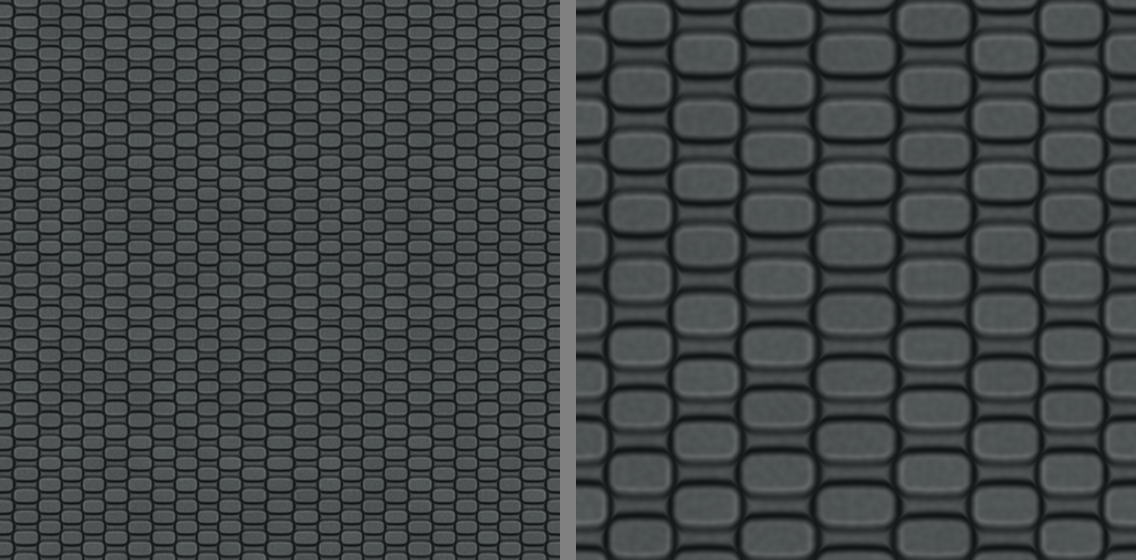
Left: the whole. Right: its middle third, enlarged.
Reproduce this pattern procedurally as a three.js fragment shader.

```glsl
// Dark moulded rubber mesh: staggered columns of rounded pads with pinched strips between them.
varying vec2 vUv;

const float PI = 3.14159265;
const vec2 REPEATS = vec2(24.0, 26.0);      // columns across, pads up each column
const float MIRRORS = 2.0;                  // mirrored light panels per side
const float COLUMN_WARP = 0.085;            // widens the column on each panel axis
const float ROW_WARP = 0.025;               // heightens the rows on each panel axis
const vec2 PAD_HALF = vec2(0.54, 0.32);     // pad half size, in row pitches
const float PAD_CORNER = 0.19;
const float PAD_ARCH = 0.12;                // bow of the top and bottom edges
const float GROOVE_OFFSET = 0.045;
const float GROOVE_WIDTH = 0.072;
const vec2 GROOVE_DEPTH = vec2(0.50, 0.96); // on the lit and on the shadow side
const float JOINT_WIDTH = 0.13;             // darkened band between columns
const float JOINT_DEPTH = 0.85;
const float RIM_OFFSET = -0.075;
const float RIM_WIDTH = 0.042;
const vec2 RIM_STRENGTH = vec2(1.0, 0.35);  // on the lit and on the shadow side
const float TONE_VARIATION = 0.04;          // brightness change from pad to pad
const float GRAIN_CELLS = 192.0;
const float GRAIN_STRENGTH = 0.09;
const float MOTTLE_CELLS = 14.0;
const float MOTTLE_STRENGTH = 0.06;
const vec3 FACE = vec3(0.310, 0.328, 0.329);
const vec3 RIM = vec3(0.385, 0.397, 0.398);
const vec3 STRIP = vec3(0.305, 0.320, 0.322);
const vec3 PIT = vec3(0.062, 0.071, 0.074);

float hash(vec2 p) {
  vec3 q = fract(p.xyx * vec3(0.1031, 0.1030, 0.0973));
  q += dot(q, q.yzx + 33.33);
  return fract((q.x + q.y) * q.z);
}

// Slope of the wrapped lattice corner, projected on the offset from it
float cornerSlope(vec2 corner, vec2 offset, float period) {
  float angle = 2.0 * PI * hash(mod(corner, period));
  return dot(vec2(cos(angle), sin(angle)), offset);
}

// Gradient noise that repeats after a whole period
float gradientNoise(vec2 p, float period) {
  vec2 i = floor(p), f = fract(p), e = vec2(0.0, 1.0);
  vec2 u = f * f * f * (f * (f * 6.0 - 15.0) + 10.0);
  float low = mix(cornerSlope(i, f, period), cornerSlope(i + e.yx, f - e.yx, period), u.x);
  float high = mix(cornerSlope(i + e, f - e, period), cornerSlope(i + e.yy, f - e.yy, period), u.x);
  return mix(low, high, u.y);
}

float roundedBox(vec2 p, vec2 halfSize, float radius) {
  vec2 q = abs(p) - halfSize + radius;
  return length(max(q, 0.0)) + min(max(q.x, q.y), 0.0) - radius;
}

// Nearest pad: x is its signed distance, yz its column and row
vec3 nearestPad(vec2 p) {
  float aspect = REPEATS.y / REPEATS.x;
  float home = floor(p.x / aspect + 0.5);
  vec3 nearest = vec3(9.0);
  for (int i = -1; i <= 1; i++) {
    float column = home + float(i);
    float y = p.y + 0.5 * mod(column, 2.0);
    vec2 q = vec2(p.x - column * aspect, fract(y) - 0.5);
    q.y = abs(q.y) + PAD_ARCH * q.x * q.x;
    float d = roundedBox(q, PAD_HALF, PAD_CORNER);
    if (d < nearest.x) nearest = vec3(d, column, floor(y));
  }
  return nearest;
}

// Soft line along the contour at a given distance
float contour(float d, float offset, float width) {
  float t = (d - offset) / width;
  return exp(-t * t);
}

void main() {
  // Grid position in row pitches, widened around the panel axes
  vec2 phase = 2.0 * PI * MIRRORS * vUv;
  vec2 p = vUv * REPEATS;
  p.x -= COLUMN_WARP * (sin(phase.x) + sin(2.0 * phase.x));
  p.y -= ROW_WARP * (sin(2.0 * phase.y) + sin(4.0 * phase.y));
  float toJoint = abs(fract(p.x) - 0.5);
  p.x *= REPEATS.y / REPEATS.x;

  // Shadow direction flips on each panel axis
  vec2 shade = clamp(4.0 * sin(phase) * vec2(1.0, -1.0), -1.0, 1.0);
  vec3 pad = nearestPad(p);
  float d = pad.x;
  vec2 reach = 0.04 * shade;
  float facing = (nearestPad(p + reach).x - nearestPad(p - reach).x) / 0.08;
  float shadow = clamp(0.5 + 0.5 * facing, 0.0, 1.0);

  // Pad faces, strips and raised rims
  float inside = 1.0 - smoothstep(-0.02, 0.04, d);
  vec3 color = mix(STRIP, FACE, inside);
  float rim = contour(d, RIM_OFFSET, RIM_WIDTH) * mix(RIM_STRENGTH.x, RIM_STRENGTH.y, shadow);
  color = mix(color, RIM, rim);

  // Wear: tone per pad, broad mottling and fine grain
  float tone = hash(mod(pad.yz, REPEATS) + 7.0) - 0.5;
  float wear = 1.0 + TONE_VARIATION * tone * inside;
  wear += MOTTLE_STRENGTH * gradientNoise(vUv * MOTTLE_CELLS, MOTTLE_CELLS);
  wear += GRAIN_STRENGTH * gradientNoise(vUv * GRAIN_CELLS, GRAIN_CELLS);
  color *= wear;

  // Grooves, deepest on the shadow side and along the column joints
  float joint = JOINT_DEPTH * contour(toJoint, 0.0, JOINT_WIDTH);
  float depth = mix(GROOVE_DEPTH.x, GROOVE_DEPTH.y, max(shadow, joint));
  color = mix(color, PIT, depth * contour(d, GROOVE_OFFSET, GROOVE_WIDTH));
  gl_FragColor = vec4(color, 1.0);
}
```
